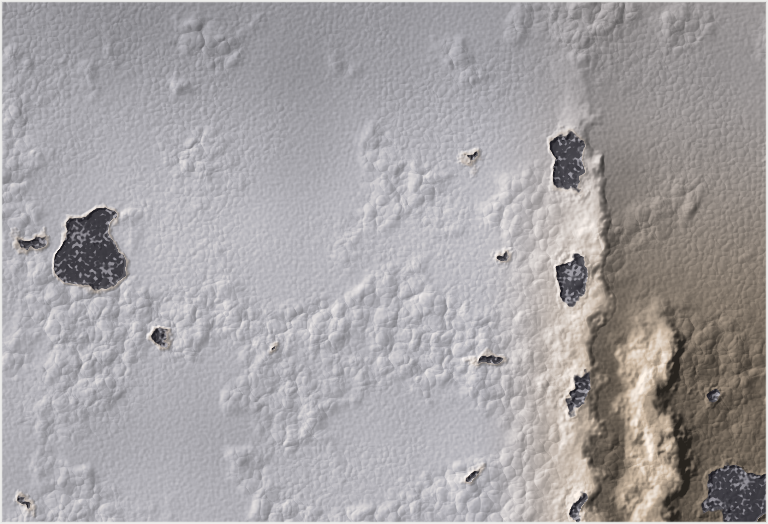
A WebGL 1 fragment shader for this texture:

```glsl
precision highp float;
// Blistered, peeling white plaster wall in raking light from the upper left.
uniform vec2 u_resolution;

const vec3 COOL_TINT = vec3(0.995, 0.99, 1.025);
const vec3 WARM_TINT = vec3(1.11, 1.0, 0.88);
const vec3 SUN_TINT = vec3(1.02, 1.0, 0.985);
const vec3 SLATE = vec3(0.24, 0.235, 0.26);
const vec3 SALT = vec3(0.66, 0.65, 0.68);
const vec3 FRAME = vec3(0.93, 0.93, 0.92);
const vec2 LIGHT = vec2(-0.86, 0.51);
const float RELIEF = 0.27;        // strength of the slope shading
const float WALL_TONE = 0.71;
const float SLOPE_STEP = 0.0014;
const float FRAME_WIDTH = 0.004;
const float CHIP_GRID = 5.0;      // cells of scattered chips per unit
const float CHIP_SHARE = 0.36;

vec2 hash2(vec2 p) {
  vec2 q = vec2(dot(p, vec2(127.1, 311.7)), dot(p, vec2(269.5, 183.3)));
  return fract(sin(q) * 43758.5453);
}

// Gradient noise, about -0.7 to 0.7
float noise(vec2 p) {
  vec2 i = floor(p), f = fract(p);
  vec2 u = f * f * f * (f * (f * 6.0 - 15.0) + 10.0);
  vec2 e = vec2(1.0, 0.0);
  float a = dot(hash2(i) * 2.0 - 1.0, f);
  float b = dot(hash2(i + e) * 2.0 - 1.0, f - e);
  float c = dot(hash2(i + e.yx) * 2.0 - 1.0, f - e.yx);
  float d = dot(hash2(i + 1.0) * 2.0 - 1.0, f - 1.0);
  return mix(mix(a, b, u.x), mix(c, d, u.x), u.y);
}

float fbm(vec2 p) {
  float sum = 0.0, amp = 1.0;
  for (int i = 0; i < 4; i++) {
    sum += amp * noise(p);
    p = mat2(1.6, 1.2, -1.2, 1.6) * p + 3.7;
    amp *= 0.5;
  }
  return sum;
}

// Scattered round bumps of mixed size, 0 to 1
float domes(vec2 p) {
  vec2 cell = floor(p);
  float top = 0.0;
  for (int y = -1; y <= 1; y++) {
    for (int x = -1; x <= 1; x++) {
      vec2 id = cell + vec2(float(x), float(y));
      vec2 v = p - id - 0.15 - 0.7 * hash2(id);
      float r = 0.3 + 0.5 * hash2(id + 17.0).x;
      top = max(top, r - dot(v, v) / r);
    }
  }
  return top;
}

float ellipse(vec2 p, vec2 r) {
  return (length(p / r) - 1.0) * min(r.x, r.y);
}

// Signed offset to the right of the two crests
float mainCrest(vec2 p) {
  return p.x - 1.128 - 0.012 * sin(p.y * 11.0 + 2.0) - 0.05 * fbm(p * 13.0);
}
float sideCrest(vec2 p) {
  return p.x - 1.265 - 0.012 * sin(p.y * 19.0) - 0.06 * fbm(p * 14.0 + 5.0);
}
float mainReach(float y) { return 1.0 - 0.8 * smoothstep(0.66, 0.82, y); }
float sideReach(float y) { return 1.0 - smoothstep(0.3, 0.46, y); }

// Signed distance to the flaked-off spots, negative inside
float chips(vec2 p) {
  vec2 w = p + 0.035 * vec2(fbm(p * 21.0), fbm(p * 21.0 + 7.3));
  vec2 torn = w + 0.1 * vec2(noise(p * 12.0 + 2.0), noise(p * 12.0 + 6.0));
  float d = ellipse(torn - vec2(0.185, 0.535), vec2(0.05, 0.07));
  d = min(d, ellipse(torn - vec2(1.425, 0.05), vec2(0.075, 0.06)));
  for (int i = 0; i < 4; i++) {
    float k = float(i);
    vec2 c = vec2(1.086 + 0.008 * k, 0.69 - 0.22 * k);
    d = min(d, ellipse(w - c, vec2(0.03 - 0.006 * k, 0.06 - 0.011 * k)));
  }
  vec2 cell = floor(w * CHIP_GRID);
  for (int y = -1; y <= 1; y++) {
    for (int x = -1; x <= 1; x++) {
      vec2 id = cell + vec2(float(x), float(y));
      vec2 pick = hash2(id + 31.0);
      vec2 c = (id + 0.2 + 0.6 * hash2(id)) / CHIP_GRID;
      float r = mix(0.004, 0.021, pick.y);
      float spot = ellipse(w - c, r * vec2(0.8 + pick.y * 0.6, 1.0));
      d = min(d, pick.x < CHIP_SHARE ? spot : 1.0);
    }
  }
  return d;
}

float wallHeight(vec2 p) {
  // Blister patches crowd at the far left and below the middle
  vec2 low = p - vec2(0.86, 0.22);
  float crowd = 0.28 * exp(-7.0 * dot(low, low)) + 0.2 * (1.0 - smoothstep(0.0, 0.4, p.x));
  float patches = smoothstep(0.0, 0.3, fbm(p * 5.0 + 1.7) + crowd - 0.05);
  vec2 q = p + 0.01 * vec2(noise(p * 34.0), noise(p * 34.0 + 9.0));
  float lumps = 0.011 * domes(q * 21.0) + 0.012 * noise(p * 14.0);
  float pebbles = 0.0058 * domes(q * 46.0 + 3.0);
  float h = patches * (lumps + pebbles);
  float sandy = 0.35 + smoothstep(-0.25, 0.25, fbm(p * 4.0 + 8.0));
  h += sandy * 0.0014 * domes(q * 88.0) + 0.001 * noise(p * 130.0) + 0.006 * noise(p * 7.0);

  // Ridges rise slowly on the lit side and break off on the other
  float m = mainCrest(p), s = sideCrest(p);
  float rough = 0.7 + 0.9 * noise(p * 16.0 + 4.0);
  h += 0.034 * rough * mainReach(p.y) * smoothstep(-0.07, -0.005, m) * (1.0 - smoothstep(0.0, 0.028, m));
  float side = sideReach(p.y) * smoothstep(-0.085, -0.01, s) * (1.0 - smoothstep(0.0, 0.05, s));
  h += side * (0.045 * rough + 0.008 * domes(q * 26.0));

  // Curled rims around the chips
  float d = chips(p);
  return h + 0.006 * (1.0 - smoothstep(0.0, 0.014, d)) - 0.014 * (1.0 - smoothstep(-0.008, 0.0, d));
}

void main() {
  vec2 p = gl_FragCoord.xy / u_resolution.y;
  float px = 1.0 / u_resolution.y;
  vec2 e = LIGHT * SLOPE_STEP;
  float slope = (wallHeight(p - e) - wallHeight(p + e)) / (2.0 * SLOPE_STEP);
  float shade = RELIEF * slope;
  shade /= 1.0 + 1.7 * abs(shade);

  // Broad light: dim top, shadowed and brown beyond the ridges
  float m = mainCrest(p), s = sideCrest(p);
  float beyond = smoothstep(0.0, 0.035, m);
  float tone = WALL_TONE - 0.1 * smoothstep(0.6, 1.0, p.y) + 0.09 * noise(p * 2.7);
  tone = mix(tone, mix(0.41, 0.58, smoothstep(0.15, 0.8, p.y)), beyond);
  tone -= 0.13 * mainReach(p.y) * beyond * exp(-14.0 * max(m, 0.0));
  tone += 0.3 * sideReach(p.y) * smoothstep(-0.1, -0.03, s) * (1.0 - smoothstep(-0.01, 0.02, s));
  tone -= 0.1 * sideReach(p.y) * smoothstep(0.0, 0.03, s) * exp(-9.0 * max(s, 0.0));
  tone += shade + 0.04 * noise(p * 160.0);
  tone = clamp(tone, 0.14, 0.96);

  float d = chips(p);
  float warmth = smoothstep(0.9, 1.2, p.x) * (1.0 - 0.8 * smoothstep(0.25, 0.9, p.y));
  warmth = max(warmth, 0.55 * (1.0 - smoothstep(0.0, 0.012, d)));
  vec3 tint = mix(COOL_TINT, WARM_TINT, warmth);
  vec3 color = tone * mix(tint, SUN_TINT, 0.65 * smoothstep(0.7, 0.88, tone));

  // Bare slate with salt specks inside the chips
  float specks = smoothstep(0.0, 0.4, noise(p * 140.0) + 0.7 * noise(p * 30.0));
  vec3 bare = mix(SLATE, SALT, 0.8 * specks) + 0.35 * shade;
  color = mix(bare, color, smoothstep(-px, px, d));

  // Thin pale frame
  vec2 border = min(p, u_resolution / u_resolution.y - p);
  float inside = smoothstep(-px, px, min(border.x, border.y) - FRAME_WIDTH);
  gl_FragColor = vec4(mix(FRAME, color, inside), 1.0);
}
```
